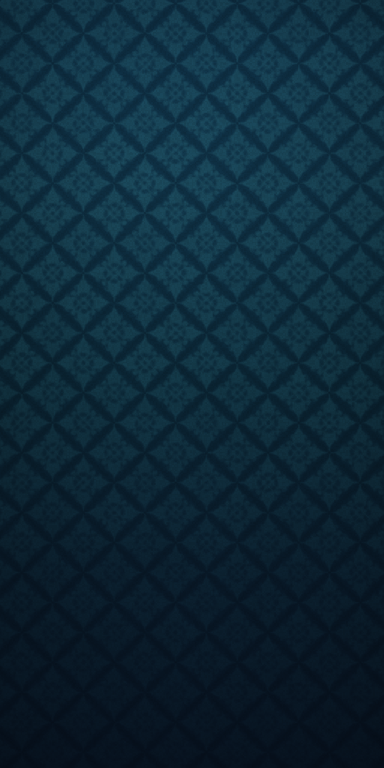
This pattern is drawn by a Shadertoy shader. Its source:

```glsl
// Damask of pointed four-petal rosettes on a staggered diamond lattice, teal on navy.
// Each rosette is folded to one eighth and built from distance functions; a vertical
// ramp, vignette, soft mottling and cloth grain shade the whole.

const vec2  CELL      = vec2(0.1602, 0.1560);  // repeat size, canvas width = 1
const vec2  ANCHOR    = vec2(0.4575, 1.1330);  // centre of one rosette
const float PETAL_TIP = 0.93;                  // rosette units: lattice corner = 1
const float PETAL_HALF_WIDTH = 0.235;
const float CUT_DEPTH = 0.80;                  // darkness of the inner cutouts
const float EDGE_WOBBLE = 0.045;               // hand-woven unevenness of outlines
const float EDGE_SOFT = 0.055;
const float GRAIN     = 0.10;
const float MOTTLE    = 0.06;
const float REPEAT_VARIATION = 0.08;
const float VIGNETTE  = 0.19;

// Colour ramps, bottom to top
const vec3 GROUND[5] = vec3[5](
    vec3(0.024, 0.062, 0.110), vec3(0.032, 0.094, 0.150), vec3(0.040, 0.142, 0.200),
    vec3(0.056, 0.186, 0.262), vec3(0.054, 0.184, 0.266));
const vec3 FIGURE[5] = vec3[5](
    vec3(0.028, 0.072, 0.120), vec3(0.042, 0.122, 0.178), vec3(0.070, 0.208, 0.264),
    vec3(0.098, 0.270, 0.338), vec3(0.092, 0.260, 0.336));

float hash(vec2 p) {
    vec3 q = fract(vec3(p.xyx) * 0.1031);
    q += dot(q, q.yzx + 33.33);
    return fract((q.x + q.y) * q.z);
}

float noise(vec2 p) {
    vec2 i = floor(p), f = fract(p);
    f = f * f * (3.0 - 2.0 * f);
    return mix(mix(hash(i), hash(i + vec2(1, 0)), f.x),
               mix(hash(i + vec2(0, 1)), hash(i + vec2(1, 1)), f.x), f.y);
}

vec3 ramp(vec3 stops[5], float t) {
    float s = clamp(t, 0.0, 0.9999) * 4.0;
    int i = int(s);
    return mix(stops[i], stops[i + 1], fract(s));
}

float ellipse(vec2 p, vec2 radii) {
    return (length(p / radii) - 1.0) * min(radii.x, radii.y);
}

// Outline: ogee petal, side scallop, diagonal lobe and a solid core
float rosette(vec2 m) {
    float petal = m.y - PETAL_HALF_WIDTH * (1.0 - smoothstep(0.42, PETAL_TIP, m.x));
    petal = max(petal, m.x - PETAL_TIP);
    float scallop = length(m - vec2(0.50, 0.17)) - 0.105;
    float lobe = length(m - vec2(0.285)) - 0.125;
    float core = (m.x + m.y - 0.56) * 0.707;
    return min(min(petal, scallop), min(lobe, core));
}

// Inner cutouts: drops on the axes, seeds on the diagonals, a centre dot
// and a slit where each petal leaves the core
float cutouts(vec2 m) {
    vec2 diagonal = vec2(m.x + m.y, m.x - m.y) * 0.707;
    float drop = ellipse(m - vec2(0.27, 0.0), vec2(0.070, 0.115));
    float seed = ellipse(diagonal - vec2(0.255, 0.0), vec2(0.105, 0.065));
    float dot0 = length(m) - 0.060;
    float slit = ellipse(m - vec2(0.43, 0.235), vec2(0.075, 0.025));
    return min(min(drop, seed), min(dot0, slit));
}

float cover(float d, float soft) {
    return 1.0 - smoothstep(-soft, soft, d);
}

void mainImage(out vec4 fragColor, in vec2 fragCoord) {
    vec2 uv = fragCoord / iResolution.x;
    vec2 screen = fragCoord / iResolution.xy;
    float soft = max(1.5 / (CELL.x * iResolution.x), EDGE_SOFT);

    // Staggered lattice: move each point into its own diamond
    vec2 q = (uv - ANCHOR) / CELL;
    vec2 id = floor(q + 0.5);
    vec2 a = q - id;
    if (abs(a.x) + abs(a.y) > 0.5) {
        vec2 side = mix(vec2(-0.5), vec2(0.5), step(0.0, a));
        a -= side;
        id += side;
    }

    // Fold the rosette into one eighth
    vec2 m = abs(a) * 2.0;
    m = vec2(max(m.x, m.y), min(m.x, m.y));
    float wobble = EDGE_WOBBLE * (noise(uv * 110.0) - 0.5);
    float outline = rosette(m) + wobble;
    float figure = cover(outline, soft);
    float cut = cover(cutouts(m) + wobble, soft);
    float vein = cover(m.y - 0.012, soft) * smoothstep(0.44, 0.52, m.x)
               * (1.0 - smoothstep(0.66, 0.78, m.x));

    // Woven tone with variation between repeats
    float weight = figure * (1.0 - CUT_DEPTH * cut) * (1.0 - 0.20 * vein);
    weight *= 1.0 + REPEAT_VARIATION * (2.0 * hash(id * 2.0 + 71.0) - 1.0);
    vec3 color = mix(ramp(GROUND, screen.y), ramp(FIGURE, screen.y), weight);
    color *= 1.0 - 0.08 * smoothstep(0.80, 1.0, m.x + m.y) * (1.0 - figure);

    // Cloth wear, fine grain and edge shading
    float wear = noise(uv * 9.0) * 0.5 + noise(uv * 38.0) * 0.5 - 0.5;
    float grain = hash(floor(uv * 256.0) + 13.0) - 0.5;
    color *= 1.0 + MOTTLE * wear + GRAIN * grain;
    float edge = abs(screen.x - 0.5) * 2.0;
    color *= 1.03 - VIGNETTE * edge * edge * mix(0.6, 1.0, screen.y);
    color *= 1.0 - 0.10 * smoothstep(0.90, 1.0, screen.y);

    fragColor = vec4(color, 1.0);
}
```
